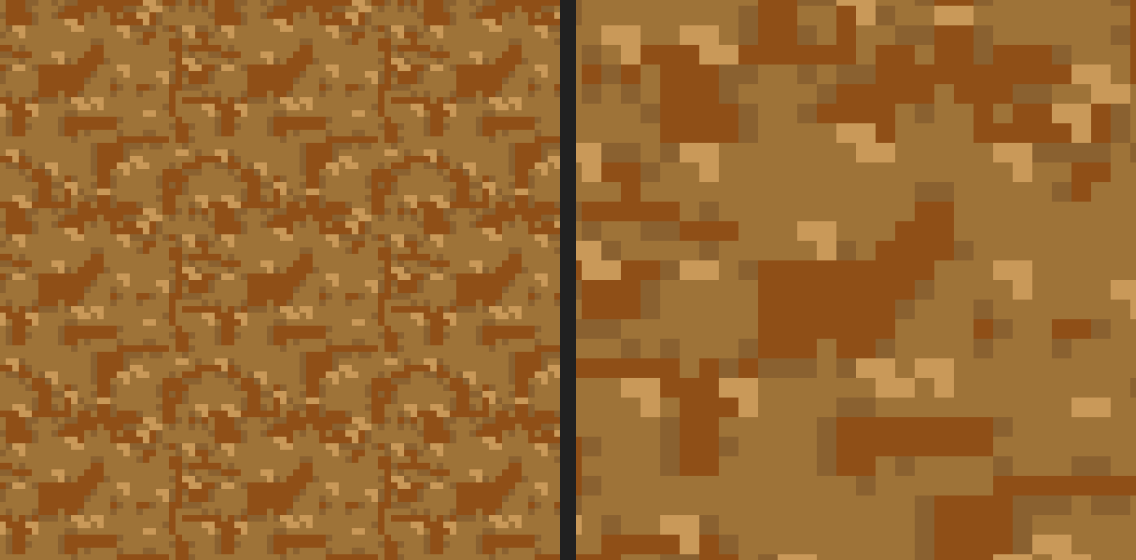
Left, the full canvas; right, a detail of the centre.
Give the GLSL for this pattern, as a three.js fragment shader.

```glsl
// Blocky earth camouflage: a wrapping tile of 32 x 32 square cells, 2.68 tiles per side.
// Rust veins come from a few large shapes plus thresholded noise; brown shade
// clings to their rims and pale stepped glints are scattered on a jittered grid.
varying vec2 vUv;

const float TILE = 32.0;

vec2 hash2(vec2 p) {
  vec3 q = fract(p.xyx * vec3(0.1031, 0.1030, 0.0973));
  q += dot(q, q.yzx + 33.33);
  return fract((q.xx + q.yz) * q.zy);
}

// Value noise that wraps after the given number of lattice steps.
float wrapNoise(vec2 p, vec2 period) {
  vec2 i = floor(p);
  vec2 f = fract(p);
  f = f * f * (3.0 - 2.0 * f);
  vec2 a = mod(i, period) + 7.0;
  vec2 b = mod(i + 1.0, period) + 7.0;
  return mix(mix(hash2(a).x, hash2(vec2(b.x, a.y)).x, f.x),
             mix(hash2(vec2(a.x, b.y)).x, hash2(b).x, f.x), f.y);
}

// Shortest offset from a centre, across the tile seams.
vec2 offsetFrom(vec2 cell, vec2 centre) {
  return mod(cell - centre + 0.5 * TILE, TILE) - 0.5 * TILE;
}

bool inBox(vec2 cell, vec2 centre, vec2 extent) {
  return all(lessThan(abs(offsetFrom(cell, centre)), extent));
}

bool isRust(vec2 cell) {
  cell = mod(cell, TILE);
  float rough = hash2(cell + 91.0).x;

  // Swaying spine with two side branches
  vec2 p = offsetFrom(cell, vec2(0.0, 13.5));
  bool vein = abs(p.y) < 9.0 && abs(p.x + 0.3 - 0.8 * sin(p.y * 0.6)) < 0.9;
  vein = vein || (p.x > 0.0 && p.x < 7.0 && abs(abs(p.y - 1.5) - 4.0) < 0.5);

  // Arch
  vec2 q = offsetFrom(cell, vec2(5.5, 29.0));
  vein = vein || (q.y > -1.5 && abs(length(q / vec2(6.0, 5.0)) - 1.0) < 0.155);

  // Ledges, post with its cap, and hook
  vein = vein || inBox(cell, vec2(11.5, 27.0), vec2(7.0, 0.6))
              || inBox(cell, vec2(25.0, 23.5), vec2(3.5, 1.0))
              || inBox(cell, vec2(26.5, 37.0), vec2(4.0, 0.6))
              || inBox(cell, vec2(21.5, 34.5), vec2(2.0, 2.0))
              || inBox(cell, vec2(20.5, 29.5), vec2(1.0, 4.0))
              || inBox(cell, vec2(30.5, 29.0), vec2(1.0, 3.5));

  // Loose flakes, dense in the middle of the tile
  float level = inBox(cell, vec2(12.0, 16.0), vec2(11.0)) ? 0.70 : 0.90;
  vec2 period = vec2(8.0, 12.0);
  float flakes = wrapNoise((cell + 0.5) / TILE * period, period);
  return (vein && rough > 0.12) || flakes + 0.1 * (rough - 0.5) > level;
}

// Two cells on top, then up to two stepping down to the right.
bool isGlint(vec2 cell) {
  bool lit = false;
  for (int y = 0; y < 5; y++) {
    for (int x = 0; x < 5; x++) {
      vec2 slot = vec2(float(x), float(y));
      vec2 anchor = floor((slot + 0.75 * hash2(slot + 23.0)) * TILE / 5.0);
      float size = hash2(slot + 57.0).x;
      vec2 d = mod(cell - anchor, TILE);
      bool top = abs(d.y - 1.0) < 0.5 && d.x < 1.5;
      bool foot = d.y < 0.5 && ((abs(d.x - 1.0) < 0.5 && size > 0.25)
                             || (abs(d.x - 2.0) < 0.5 && size > 0.75));
      lit = lit || top || foot;
    }
  }
  return lit;
}

vec3 cellColour(vec2 cell) {
  cell = mod(cell, TILE);
  if (isGlint(cell)) return vec3(0.79, 0.60, 0.35);
  if (isRust(cell)) return vec3(0.56, 0.31, 0.09);
  vec2 s = vec2(1.0, 0.0);
  bool rim = isRust(cell + s) || isRust(cell - s)
          || isRust(cell + s.yx) || isRust(cell - s.yx);
  if (rim && hash2(cell + 140.0).y < 0.46) return vec3(0.54, 0.38, 0.19);
  return vec3(0.62, 0.45, 0.22);
}

void main() {
  // The middle of one tile sits at the middle of the canvas.
  vec2 grid = ((vUv - 0.5) * 2.68 + 0.5) * TILE;

  // Blend the four nearest cells over one screen sample at their borders.
  vec2 cell = floor(grid - 0.5);
  vec2 w = clamp((fract(grid - 0.5) - 0.5) / fwidth(grid) + 0.5, 0.0, 1.0);
  vec3 low = mix(cellColour(cell), cellColour(cell + vec2(1.0, 0.0)), w.x);
  vec3 high = mix(cellColour(cell + vec2(0.0, 1.0)), cellColour(cell + 1.0), w.x);
  gl_FragColor = vec4(mix(low, high, w.y), 1.0);
}
```
